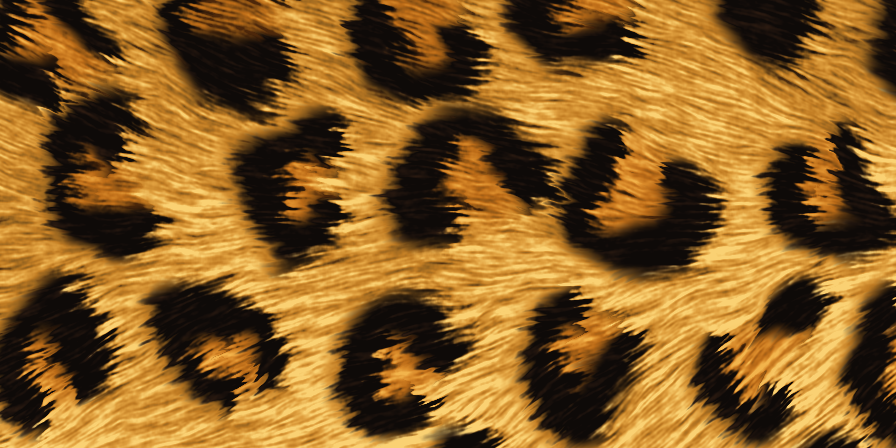
This texture is drawn by a WebGL 2 fragment shader. Its source:

```glsl
#version 300 es
precision highp float;

uniform vec2 u_resolution;
out vec4 fragColor;

const float TAU = 6.2831853;
const vec2 SPOT_SPACING = vec2(0.39, 0.38);

float hash(vec2 p) {
    return fract(sin(dot(p, vec2(127.1, 311.7))) * 43758.5453);
}

float noise(vec2 p) {
    vec2 i = floor(p);
    vec2 f = fract(p);
    f = f * f * (3.0 - 2.0 * f);
    float low = mix(hash(i), hash(i + vec2(1.0, 0.0)), f.x);
    float high = mix(hash(i + vec2(0.0, 1.0)), hash(i + vec2(1.0)), f.x);
    return mix(low, high, f.y);
}

vec2 noise2(vec2 p) {
    return vec2(noise(p), noise(p + vec2(37.2, 91.7))) - 0.5;
}

mat2 rotation(float angle) {
    float c = cos(angle);
    float s = sin(angle);
    return mat2(c, s, -s, c);
}

// Direction in which the hair lies
vec2 furDirection(vec2 p) {
    float angle = mix(0.45, -0.45, smoothstep(0.1, 0.75, p.y));
    angle += 0.55 * (noise(p * 2.3 + 5.0) - 0.5);
    angle += 0.35 * (noise(p * 10.0) - 0.5);
    angle += 0.35 * (noise(p * 24.0) - 0.5);
    return vec2(cos(angle), sin(angle));
}

// Noise smeared along the hair, centred on zero
float strands(vec2 p, vec2 direction, float frequency, float reach, float gain) {
    float sum = 0.0;
    for (int i = -8; i <= 8; i++) {
        vec2 along = direction * reach * float(i) / 8.0;
        sum += noise((p + along) * frequency);
    }
    return (sum / 17.0 - 0.5) * gain;
}

// One broken ring: x is the signed distance, y the warm centre
vec2 rosette(vec2 p, vec2 cell) {
    float turn = hash(cell + 3.1) * TAU;
    float solid = step(0.86, hash(cell + 7.7));
    vec2 q = rotation((hash(cell + 1.3) - 0.5) * 1.2) * p;
    q *= vec2(1.1, 0.9);
    float radius = length(q);
    float angle = atan(q.y, q.x);

    float ring = 0.112 + 0.03 * (hash(cell + 5.9) - 0.5);
    ring += 0.012 * cos(3.0 * angle + turn) + 0.010 * cos(2.0 * angle - turn);
    float thickness = 0.047 + 0.012 * sin(2.0 * angle + turn * 2.0);

    // Gaps split the ring into blotches
    float gap = (hash(cell + 9.4) - 0.5) * 3.2;
    thickness -= 0.07 * smoothstep(0.74, 0.98, cos(angle - gap));
    float secondGap = step(0.5, hash(cell + 2.6));
    thickness -= 0.06 * secondGap * smoothstep(0.85, 1.0, cos(angle - gap - 2.2));

    float edge = mix(abs(radius - ring) - thickness, radius - 0.105, solid);
    float centre = (1.0 - solid) * (1.0 - smoothstep(-0.06, 0.03, radius - ring));
    return vec2(edge, centre);
}

vec2 coat(vec2 p) {
    p += 0.075 * noise2(p * 6.0) + 0.02 * noise2(p * 14.0);
    vec2 home = floor(p / SPOT_SPACING);
    vec2 nearest = vec2(1.0, 0.0);
    for (int y = -1; y <= 1; y++) {
        for (int x = -1; x <= 1; x++) {
            vec2 cell = home + vec2(x, y);
            vec2 jitter = vec2(hash(cell), hash(cell + 17.0)) - 0.5;
            vec2 centre = cell + 0.5 + 0.2 * jitter;
            centre.x += 0.3 * (mod(cell.y, 2.0) - 0.5);
            vec2 spot = rosette(p - centre * SPOT_SPACING, cell);
            nearest = vec2(min(nearest.x, spot.x), max(nearest.y, spot.y));
        }
    }
    return nearest;
}

vec3 furColour(float tone) {
    float t = clamp(tone, 0.0, 1.0) * 4.0;
    vec3 colour = mix(vec3(0.31, 0.18, 0.06), vec3(0.57, 0.38, 0.12), min(t, 1.0));
    colour = mix(colour, vec3(0.76, 0.49, 0.14), clamp(t - 1.0, 0.0, 1.0));
    colour = mix(colour, vec3(0.88, 0.63, 0.25), clamp(t - 2.0, 0.0, 1.0));
    return mix(colour, vec3(0.98, 0.82, 0.45), clamp(t - 3.0, 0.0, 1.0));
}

void main() {
    vec2 p = gl_FragCoord.xy / u_resolution.y;
    vec2 direction = furDirection(p);
    float fine = strands(p, direction, 165.0, 0.030, 7.0);
    float clump = strands(p + 3.0, direction, 62.0, 0.045, 5.0);

    // Hairs carry the markings along their length
    vec2 spots = coat(p + direction * (0.022 * fine + 0.016 * clump));
    float edge = spots.x + 0.004 * fine;

    // Golden ground, deeper inside the rings and beside the markings
    float tone = 0.71 + 0.30 * fine + 0.14 * clump;
    tone += 0.4 * (noise(p * 2.2 + 11.0) - 0.5) + 0.14 * (0.5 - p.y);
    tone -= 0.16 * spots.y + 0.25 * (1.0 - smoothstep(0.0, 0.045, edge));
    vec3 colour = furColour(tone);
    colour *= mix(vec3(1.0), vec3(0.97, 0.86, 0.66), spots.y);

    // Dark markings with a faint sheen
    vec3 dark = vec3(0.055, 0.038, 0.032) + vec3(0.07, 0.04, 0.02) * max(fine, 0.0);
    colour = mix(dark, colour, smoothstep(-0.020, 0.022, edge));
    fragColor = vec4(colour, 1.0);
}
```
